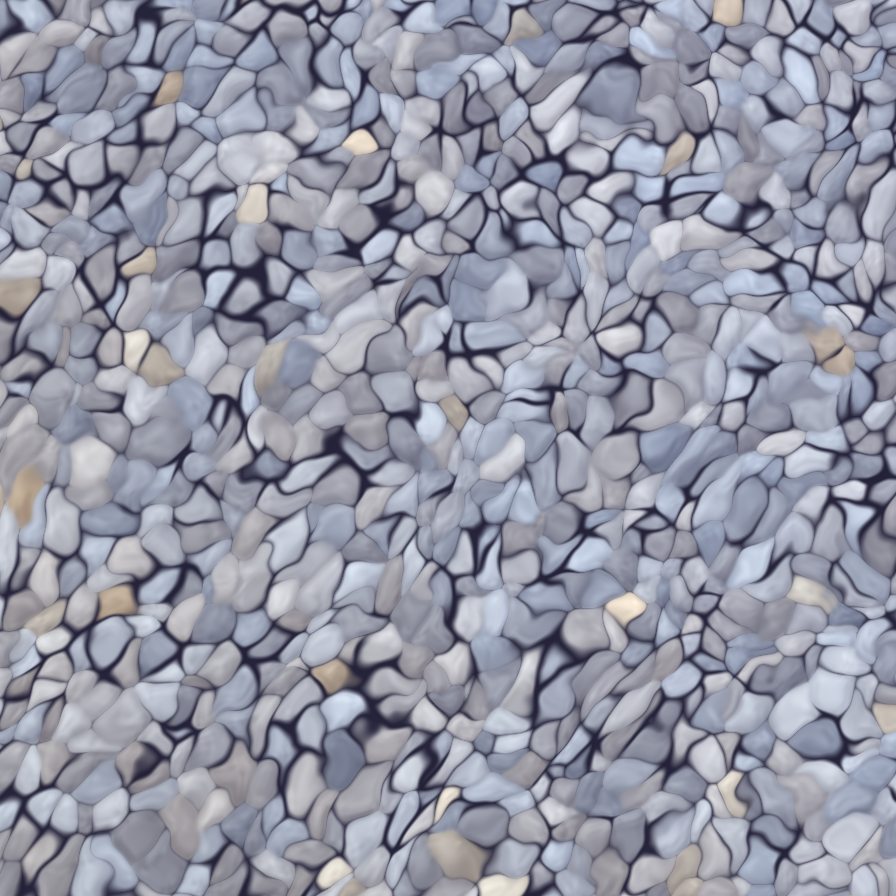
Write a WebGL 2 fragment shader that draws this texture.

```glsl
#version 300 es
precision highp float;
// Bed of small blue-grey gravel with dark, uneven gaps between the stones.

#define DENSITY 33.0       // stones across the canvas
#define LEAN 0.87          // direction of the long axes, radians
#define SIZE_SPREAD 0.30   // difference between large and small stones
#define WARP 0.30          // irregularity of the outlines
#define ROUNDING 14.0      // higher gives sharper corners
#define GAP_MIN -0.15
#define GAP_MAX 0.13
#define SOFTNESS 0.10      // blur of the stone rims
#define MOTTLE 0.26        // tone variation on the surfaces
#define WARM_SHARE 0.04    // part of the stones that are tan
#define SHADOW vec3(0.11, 0.10, 0.19)
#define LIT vec3(0.75, 0.77, 0.82)

uniform vec2 u_resolution;
out vec4 fragColor;

vec3 hash3(vec2 p) {
    vec3 q = fract(p.xyx * vec3(0.1031, 0.1030, 0.0973));
    q += dot(q, q.yxz + 33.33);
    return fract((q.xxy + q.yzz) * q.zyx);
}

float noise(vec2 p) {
    vec2 i = floor(p), f = fract(p);
    f = f * f * (3.0 - 2.0 * f);
    float low = mix(hash3(i).x, hash3(i + vec2(1, 0)).x, f.x);
    float high = mix(hash3(i + vec2(0, 1)).x, hash3(i + vec2(1, 1)).x, f.x);
    return mix(low, high, f.y);
}

// Rotated space whose long axis is compressed most at the lower left.
vec2 gravelSpace(vec2 uv) {
    float c = cos(LEAN), s = sin(LEAN);
    vec2 p = vec2(c * uv.x + s * uv.y, c * uv.y - s * uv.x);
    p.x *= 0.66 + 0.10 * p.x;
    p = p * DENSITY + 60.0;
    vec2 bend = vec2(noise(p * 1.3), noise(p * 1.3 + 41.7)) - 0.5;
    vec2 drift = vec2(noise(p * 0.3 + 9.1), noise(p * 0.3 + 77.3)) - 0.5;
    return p + 2.0 * WARP * bend + 1.6 * drift;
}

// xy: offset to the stone centre, z: size-weighted squared distance
vec3 stoneAt(vec2 p, vec2 cell) {
    vec3 h = hash3(cell);
    vec2 offset = cell + 0.06 + 0.88 * h.xy - p;
    return vec3(offset, dot(offset, offset) - SIZE_SPREAD * h.z);
}

// rgb: tint, a: tone, brighter towards the light
vec4 stoneLook(vec2 cell, vec2 offset) {
    vec3 h = hash3(cell + 157.0);
    float warm = step(1.0 - WARM_SHARE, h.y);
    vec3 tint = (h.z - 0.5) * vec3(0.06, 0.01, -0.05);
    tint += warm * vec3(0.09, 0.03, -0.07);
    float tone = 0.67 + 0.38 * h.x + 0.07 * warm;
    return vec4(tint, tone - 0.16 * dot(offset, vec2(0.35, 0.94)));
}

void main() {
    vec2 uv = gl_FragCoord.xy / u_resolution.y;
    vec2 p = gravelSpace(uv);
    vec2 base = floor(p);

    // Stone that owns this point
    vec2 ownCell = base;
    vec3 own = vec3(0.0, 0.0, 1e3);
    for (int y = -2; y <= 2; y++)
    for (int x = -2; x <= 2; x++) {
        vec2 cell = base + vec2(x, y);
        vec3 stone = stoneAt(p, cell);
        if (stone.z < own.z) { own = stone; ownCell = cell; }
    }

    // Rounded distance to the rim, and looks blended across touching rims
    float crowd = 1e-5, total = 1.0;
    vec4 look = stoneLook(ownCell, own.xy);
    for (int y = -2; y <= 2; y++)
    for (int x = -2; x <= 2; x++) {
        vec2 cell = base + vec2(x, y);
        if (cell == ownCell) continue;
        vec3 stone = stoneAt(p, cell);
        float spacing = max(length(stone.xy - own.xy), 0.05);
        float edge = (stone.z - own.z) / (2.0 * spacing);
        float blend = exp(-30.0 * edge);
        crowd += exp(-ROUNDING * edge);
        look += blend * stoneLook(cell, stone.xy);
        total += blend;
    }
    look /= total;
    float rim = -log(crowd) / ROUNDING;

    // Gaps open and close along their length
    float gap = mix(GAP_MIN, GAP_MAX, noise(p * 1.1 + 23.0));
    float cover = smoothstep(gap - SOFTNESS, gap + SOFTNESS, rim);

    // Surface mottling and broad patches
    float grain = 0.6 * noise(p * 2.3 + 5.0) + 0.4 * noise(p * 5.0 + 13.0) - 0.5;
    float patches = noise(uv * 6.0 + 3.0) - 0.5;
    float tone = look.a + MOTTLE * grain + 0.10 * patches;
    tone *= mix(0.07, 1.0, cover) * mix(0.90, 1.03, smoothstep(0.0, 0.28, rim));

    // Cooler towards the upper right
    vec3 ambient = vec3(0.012, 0.004, -0.018) * (1.0 - uv.x - uv.y);
    vec3 color = mix(SHADOW, LIT, tone) + (look.rgb + ambient) * cover;
    fragColor = vec4(clamp(color, 0.0, 1.0), 1.0);
}
```
